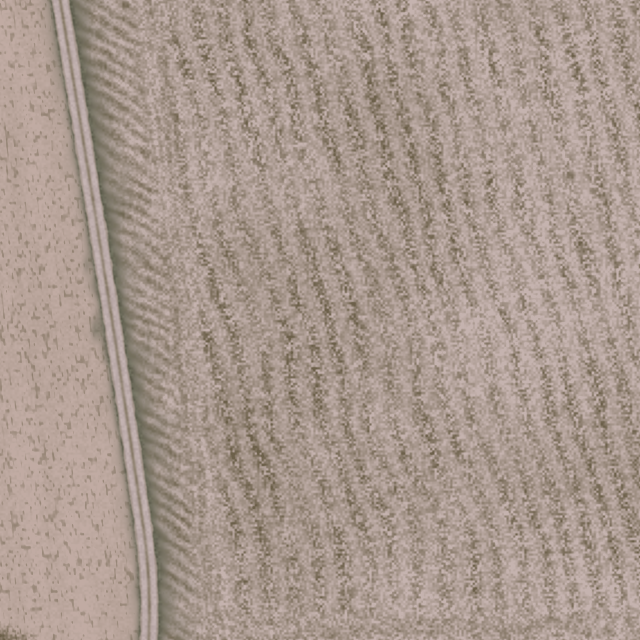
This texture is drawn by a Shadertoy shader. Its source:

```glsl
// Aerial view of dry farmland: a narrow two-rut lane divides a smooth pale field
// from a ploughed one with an angled headland and long wavering furrows.
// Sine ripples warped by value noise set a tone that blends pale soil to dark.
#define SOIL_LIGHT vec3(0.752, 0.682, 0.662)
#define SOIL_DARK vec3(0.425, 0.378, 0.290)
#define FIELD_PALE vec3(0.755, 0.672, 0.640)
#define VERGE vec3(0.370, 0.375, 0.305)
#define LANE vec3(0.745, 0.680, 0.675)
#define FURROW_PERIOD 0.040
#define FURROW_LEAN 0.25
#define HEADLAND_PERIOD 0.0235
#define GRAIN_SCALE 285.0
#define GRAIN_GAIN 1.15
#define LANE_HALF_WIDTH 0.0145

float hash(vec2 p) {
    vec3 q = fract(vec3(p.xyx) * 0.1031);
    q += dot(q, q.yzx + 33.33);
    return fract((q.x + q.y) * q.z);
}

float noise(vec2 p) {
    vec2 i = floor(p), f = fract(p);
    f = f * f * (3.0 - 2.0 * f);
    return mix(mix(hash(i), hash(i + vec2(1, 0)), f.x),
               mix(hash(i + vec2(0, 1)), hash(i + vec2(1, 1)), f.x), f.y);
}

float fbm(vec2 p) {
    float sum = 0.0, gain = 0.5;
    for (int i = 0; i < 4; i++) {
        sum += gain * noise(p);
        p = p * 2.03 + 17.3;
        gain *= 0.5;
    }
    return sum / 0.9375;
}

float wave(float cycles) { return 0.5 + 0.5 * sin(6.28318 * cycles); }

// Soft round spot, 1 at its centre
float spot(vec2 p, vec2 centre, vec2 size) {
    vec2 q = (p - centre) / size;
    return exp(-dot(q, q));
}

// Lane centre for a height t measured down from the top
float laneCentre(float t) {
    float bend = max(t - 0.82, 0.0);
    return 0.094 + 0.156 * t + 0.003 * sin(3.14159 * t) - 0.55 * bend * bend;
}

// Darkness of the long furrows on the right
float furrowTone(vec2 p, float grain) {
    float warp = 0.75 * noise(p * vec2(5.0, 6.0)) + 0.40 * noise(p * vec2(19.0, 15.0) + 5.0);
    float ripple = wave((p.x - FURROW_LEAN * p.y) / FURROW_PERIOD + warp);
    ripple *= 0.50 + 0.85 * noise(p * vec2(15.0, 10.0) + 40.0);
    float patches = 0.34 * (fbm(p * vec2(5.0, 4.0) + 9.0) - 0.5);
    patches += 0.16 * spot(p, vec2(0.79, 0.01), vec2(0.07, 0.04));
    patches += 0.10 * spot(p, vec2(0.58, 0.15), vec2(0.10, 0.08));
    patches += 0.11 * spot(p, vec2(0.40, 0.34), vec2(0.08, 0.12));
    patches += 0.11 * spot(p, vec2(0.38, 0.70), vec2(0.06, 0.13));
    float tone = 0.13 + 0.27 * ripple + patches + grain * (0.55 + 0.75 * ripple);
    // Level furrows along the bottom margin
    float margin = smoothstep(0.945, 0.965, p.y);
    float level = 0.08 + 0.36 * noise(p * vec2(14.0, 75.0)) + 0.8 * grain;
    return mix(tone, level, 0.75 * margin);
}

// Darkness of the slanting headland ripples, with lengthwise streaks by its edge
float headlandTone(vec2 p, float edge, float grain) {
    float warp = 0.7 * noise(p * vec2(12.0, 11.0)) + 0.35 * noise(p * 50.0);
    float ripple = wave((p.y - 0.58 * p.x) / HEADLAND_PERIOD + warp);
    float slant = 0.10 + 0.42 * ripple * (0.6 + 0.8 * noise(p * 30.0)) + 0.65 * grain;
    float streak = 0.06 + 0.40 * noise(vec2(edge * 150.0, p.y * 9.0)) + 0.75 * grain;
    return mix(slant, streak, smoothstep(-0.055, -0.030, edge));
}

void mainImage(out vec4 fragColor, in vec2 fragCoord) {
    vec2 p = fragCoord / iResolution.xy;
    p.y = 1.0 - p.y;
    float d = p.x - laneCentre(p.y);
    float edge = p.x - 0.255 - 0.108 * p.y + 0.010 * (noise(p * 18.0) - 0.5);
    float grain = GRAIN_GAIN * (0.70 * noise(p * GRAIN_SCALE)
                + 0.30 * noise(p * GRAIN_SCALE * 0.53 + 71.0) - 0.5);

    // Ploughed land
    float tone = mix(headlandTone(p, edge, grain), furrowTone(p, grain),
                     smoothstep(-0.008, 0.012, edge));
    vec3 color = mix(SOIL_LIGHT, SOIL_DARK, clamp(tone, -0.06, 1.0));

    // Pale field with fine short dashes and faint lengthwise bands
    vec2 rows = vec2(p.x - 0.10 * p.y, p.y);
    float dash = smoothstep(0.60, 1.0, noise(rows * vec2(255.0, 145.0)));
    float band = fbm(rows * vec2(32.0, 4.0)) - 0.5;
    float paleTone = 0.05 + 0.42 * dash + 0.20 * band + 0.16 * grain;
    paleTone += 0.70 * smoothstep(0.965, 1.0, p.y - 0.45 * p.x + 0.02 * grain);
    vec3 pale = mix(FIELD_PALE, SOIL_DARK, clamp(paleTone, 0.0, 1.0));
    color = mix(pale, color, smoothstep(-0.006, 0.006, d));

    // Grassy verges, wider on the right, with scrub tufts on the left
    float ragged = 0.55 + 0.9 * noise(p * vec2(60.0, 38.0));
    float side = max(abs(d) - LANE_HALF_WIDTH, 0.0);
    float verge = d > 0.0 ? 0.95 * exp(-side / (0.019 * ragged))
                          : 0.85 * exp(-side / (0.006 * ragged));
    verge += 0.40 * spot(p, vec2(0.149, 0.515), vec2(0.008, 0.016));
    verge += 0.30 * spot(p, vec2(0.135, 0.415), vec2(0.006, 0.014));
    color = mix(color, VERGE + 0.16 * grain, clamp(verge, 0.0, 0.92));

    // Lane: two pale ruts either side of a darker crown
    float crown = exp(-pow(d / 0.0030, 2.0)) * (0.65 + 0.4 * noise(p * vec2(40.0, 55.0)));
    float shoulder = smoothstep(0.009, 0.014, abs(d));
    vec3 lane = mix(LANE, SOIL_DARK + 0.06, 0.8 * crown + 0.45 * shoulder) + 0.07 * grain;
    float wobble = 0.003 * (noise(p * vec2(50.0, 80.0)) - 0.5);
    float laneMask = 1.0 - smoothstep(-0.0025, 0.0015, abs(d) + wobble - LANE_HALF_WIDTH);
    color = mix(color, lane, laneMask);

    fragColor = vec4(color, 1.0);
}
```
